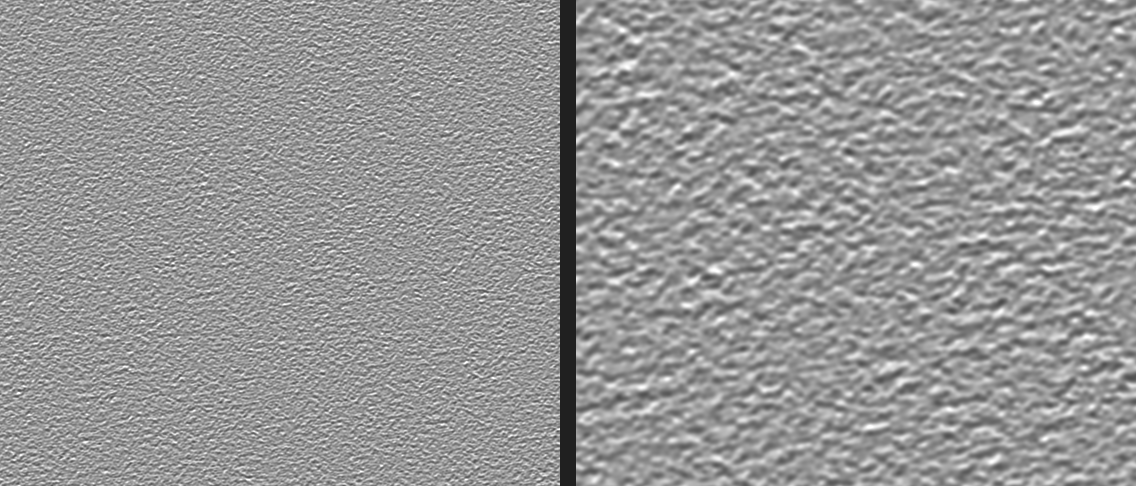
Left: the whole. Right: its middle third, enlarged.
This texture is drawn by a WebGL 1 fragment shader. Its source:

```glsl
precision highp float;

uniform vec2 u_resolution;

const float MEAN_GREY = 0.587;
const float CONTRAST = 0.56;
const float HIGHLIGHT_BOOST = 0.18;
const float RELIEF_OFFSET = 0.0033;
const float FINE_WEIGHT = 0.58;
const float COARSE_WEIGHT = 0.78;
const vec2 GRAIN_AXIS = vec2(0.992, 0.126);
const vec2 FINE_AXIS = vec2(0.998, 0.060);
const vec2 COARSE_GRAIN = vec2(90.0, 110.0);
const vec2 FINE_GRAIN = vec2(145.0, 182.0);

// Sine-free hash giving a gradient in [-1, 1]
vec2 hashGradient(vec2 cell) {
  vec3 k = fract(cell.xyx * vec3(0.1031, 0.1030, 0.0973));
  k += dot(k, k.yzx + 33.33);
  return fract((k.xx + k.yz) * k.zy) * 2.0 - 1.0;
}

float cornerSlope(vec2 cell, vec2 local, vec2 corner) {
  return dot(hashGradient(cell + corner), local - corner);
}

float gradientNoise(vec2 p) {
  vec2 cell = floor(p);
  vec2 f = fract(p);
  vec2 w = f * f * f * (f * (f * 6.0 - 15.0) + 10.0);
  float low = mix(cornerSlope(cell, f, vec2(0.0, 0.0)),
                  cornerSlope(cell, f, vec2(1.0, 0.0)), w.x);
  float high = mix(cornerSlope(cell, f, vec2(0.0, 1.0)),
                   cornerSlope(cell, f, vec2(1.0, 1.0)), w.x);
  return mix(low, high, w.y);
}

// Turn the plane so that x runs along the given axis
vec2 alignTo(vec2 p, vec2 axis) {
  return vec2(dot(p, axis), dot(p, vec2(-axis.y, axis.x)));
}

// Small bumps at two sizes
float grainHeight(vec2 p) {
  float coarse = gradientNoise(p * COARSE_GRAIN + 40.0);
  float fine = gradientNoise(alignTo(p, FINE_AXIS) * FINE_GRAIN + 90.0);
  return COARSE_WEIGHT * coarse + FINE_WEIGHT * fine;
}

// Light from above: upper slopes are bright, lower slopes dark
float relief(vec2 p, float offset) {
  vec2 halfStep = vec2(0.0, 0.5 * offset);
  return grainHeight(p - halfStep) - grainHeight(p + halfStep);
}

void main() {
  vec2 uv = gl_FragCoord.xy / u_resolution.y;

  // Slight bending of the grain direction
  vec2 p = alignTo(uv, GRAIN_AXIS);
  p.y += 0.004 * gradientNoise(uv * 13.0 + 7.0);

  // Patches of slightly stronger and weaker relief
  float strength = 1.0 + 0.20 * gradientNoise(uv * 16.0 + 23.0);
  float slope = relief(p, RELIEF_OFFSET) * strength;

  float grey = MEAN_GREY + CONTRAST * slope + HIGHLIGHT_BOOST * slope * slope;
  gl_FragColor = vec4(vec3(clamp(grey, 0.0, 1.0)), 1.0);
}
```
